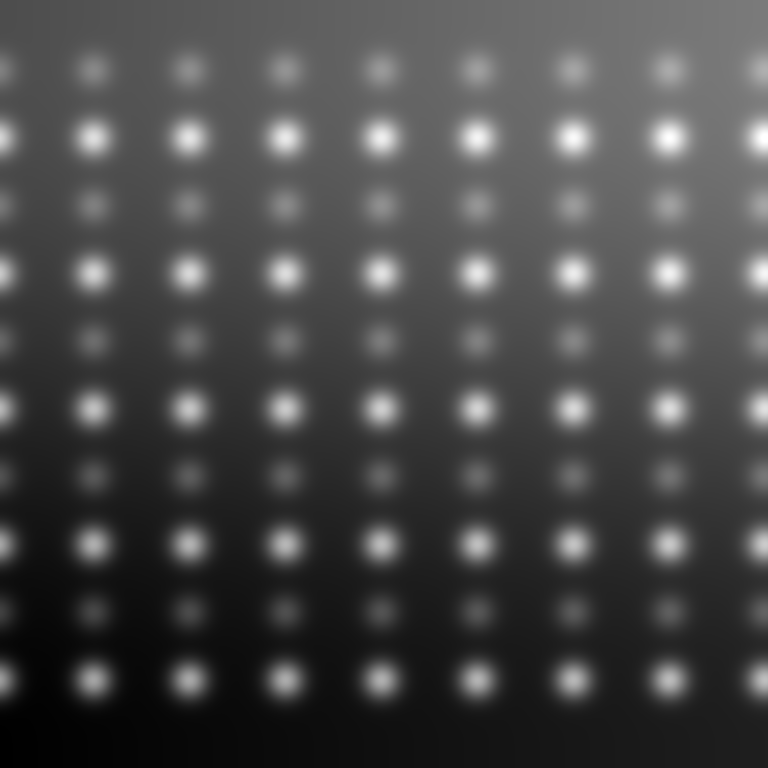
Reproduce this pattern procedurally as a WebGL 1 fragment shader.

```glsl
precision highp float;

uniform vec2 u_resolution;

#define COLUMNS 8.0
#define ROWS 10
#define COLUMN_OFFSET -0.0033
#define FIRST_ROW 0.1146
#define ROW_STEP 0.0882
#define DOT_SIGMA 0.0165
#define BRIGHT_GLOW 0.57
#define DIM_GLOW 0.215

// Soft ramp: dark at lower left, mid grey at upper right
float backdrop(vec2 uv) {
  float rise = smoothstep(0.03, 0.94, uv.y);
  float left = 0.30 * rise;
  float right = mix(0.12, 0.48, rise);
  return mix(left, right, uv.x);
}

float gaussian(float squaredDistance) {
  return exp(-0.5 * squaredDistance / (DOT_SIGMA * DOT_SIGMA));
}

// Rows of blurred lights, alternating bright and dim from the bottom
float lights(vec2 uv) {
  float cell = fract((uv.x - COLUMN_OFFSET) * COLUMNS + 0.5) - 0.5;
  float dx = cell / COLUMNS;
  float glow = 0.0;
  for (int i = 0; i < ROWS; i++) {
    float row = float(i);
    float dy = uv.y - FIRST_ROW - row * ROW_STEP;
    float strength = mix(BRIGHT_GLOW, DIM_GLOW, mod(row, 2.0));
    glow += strength * gaussian(dx * dx + dy * dy);
  }
  // Lights stand out slightly more against the dark end
  return glow * mix(1.1, 0.96, uv.y);
}

void main() {
  vec2 uv = gl_FragCoord.xy / u_resolution;
  float grey = clamp(backdrop(uv) + lights(uv), 0.0, 1.0);
  gl_FragColor = vec4(vec3(grey), 1.0);
}
```
